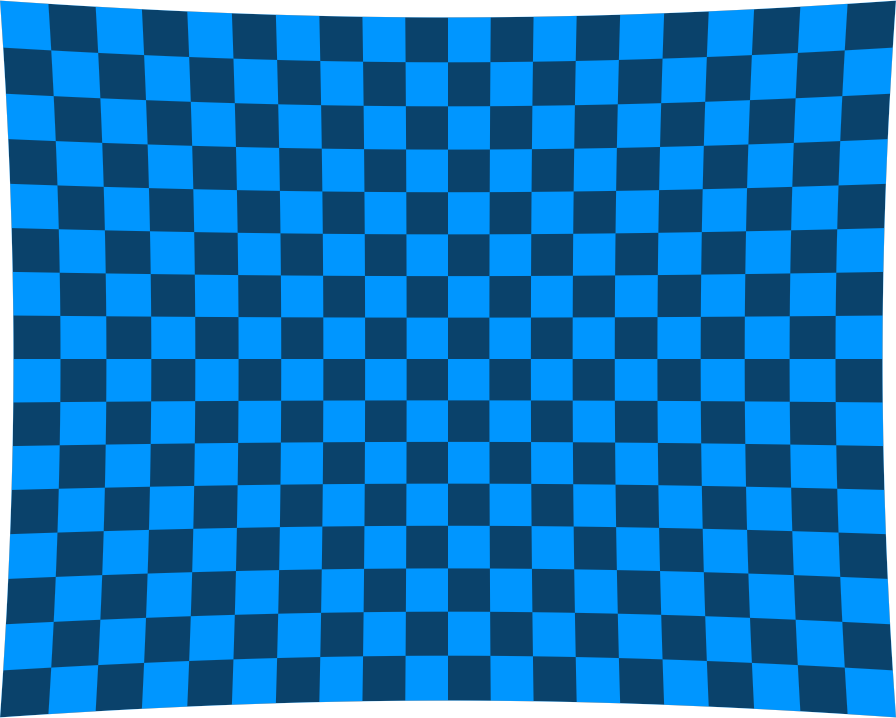
Write a WebGL 1 fragment shader that draws this pattern.

```glsl
precision highp float;
// A checkerboard of 20 by 16 cells seen through a pincushion lens, on white.
// Each canvas point is mapped back to flat board coordinates by inverting the
// radial stretch; the cells and the curved border are then filtered there.

uniform vec2 u_resolution;

const vec2 CELLS = vec2(20.0, 16.0);
const float CELL_SIZE = 0.04616;  // central cell, in canvas widths
const float BULGE = 0.0000234;    // growth of the scale with squared radius

const vec3 DARK_BLUE = vec3(0.04, 0.26, 0.42);
const vec3 BRIGHT_BLUE = vec3(0.0, 0.59, 1.0);
const vec3 PAPER = vec3(1.0);

// Canvas widths per cell at a board position.
float lensScale(vec2 board, float cellSize, float bulge) {
  return cellSize + bulge * dot(board, board);
}

// Solves point = board * lensScale(board) by fixed-point iteration.
vec2 undistort(vec2 point, float cellSize, float bulge) {
  vec2 board = point / cellSize;
  for (int i = 0; i < 8; i++) {
    board = point / lensScale(board, cellSize, bulge);
  }
  return board;
}

// Square wave of period 2, positive on (0, 1), with softened steps.
vec2 squareWave(vec2 x, float softness) {
  vec2 edgeDistance = 0.5 - abs(mod(x + 0.5, 2.0) - 1.0);
  return clamp(2.0 * edgeDistance / softness, -1.0, 1.0);
}

// Coverage of a centred rectangle.
float boxMask(vec2 p, vec2 halfSize, float softness) {
  vec2 cover = clamp((halfSize - abs(p)) / softness + 0.5, 0.0, 1.0);
  return cover.x * cover.y;
}

void main() {
  vec2 point = (gl_FragCoord.xy - 0.5 * u_resolution) / u_resolution.x;
  vec2 board = undistort(point, CELL_SIZE, BULGE);

  // One pixel measured in cells
  float pixel = 1.0 / (u_resolution.x * lensScale(board, CELL_SIZE, BULGE));

  // Alternating cells
  vec2 wave = squareWave(board, pixel);
  vec3 checker = mix(DARK_BLUE, BRIGHT_BLUE, 0.5 - 0.5 * wave.x * wave.y);

  // Curved outer border
  float inside = boxMask(board, 0.5 * CELLS, pixel);
  gl_FragColor = vec4(mix(PAPER, checker, inside), 1.0);
}
```
